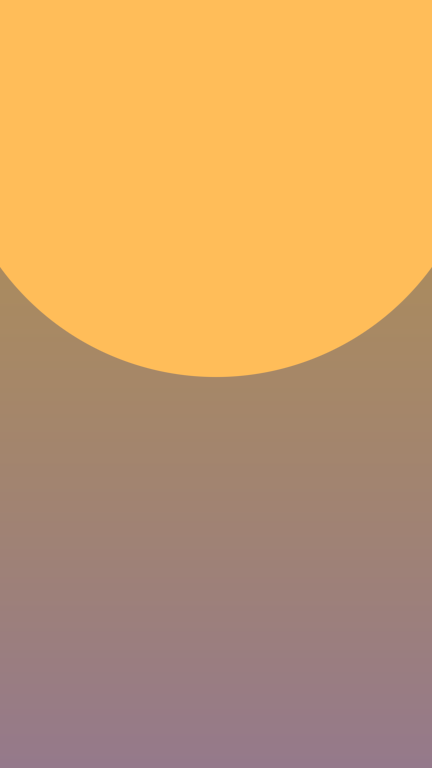
Write a WebGL 1 fragment shader that draws this background.

```glsl
precision mediump float;
// A large flat amber sun hangs over a dusk sky fading from mauve to olive tan.
// The sky is an eased vertical gradient; the sun is a circle distance function
// with a one-pixel smooth edge, cropped by the sides and top of the canvas.

uniform vec2 u_resolution;

// Sky colour at height y, from 0 at the bottom to 1 at the top
vec3 duskSky(float y) {
  vec3 mauve = vec3(0.584, 0.475, 0.545);
  vec3 oliveTan = vec3(0.698, 0.570, 0.305);
  return mix(mauve, oliveTan, y * (1.3 - 0.3 * y));
}

float circleDistance(vec2 p, vec2 center, float radius) {
  return length(p - center) - radius;
}

void main() {
  // Horizontally centred coordinates in units of canvas height
  vec2 p = gl_FragCoord.xy / u_resolution.y;
  p.x -= 0.5 * u_resolution.x / u_resolution.y;
  float pixel = 1.0 / u_resolution.y;

  // Sun over sky
  float sunDistance = circleDistance(p, vec2(0.0, 0.8568), 0.3477);
  float sunMask = 1.0 - smoothstep(-0.75 * pixel, 0.75 * pixel, sunDistance);
  vec3 amber = vec3(1.0, 0.741, 0.349);

  gl_FragColor = vec4(mix(duskSky(p.y), amber, sunMask), 1.0);
}
```
